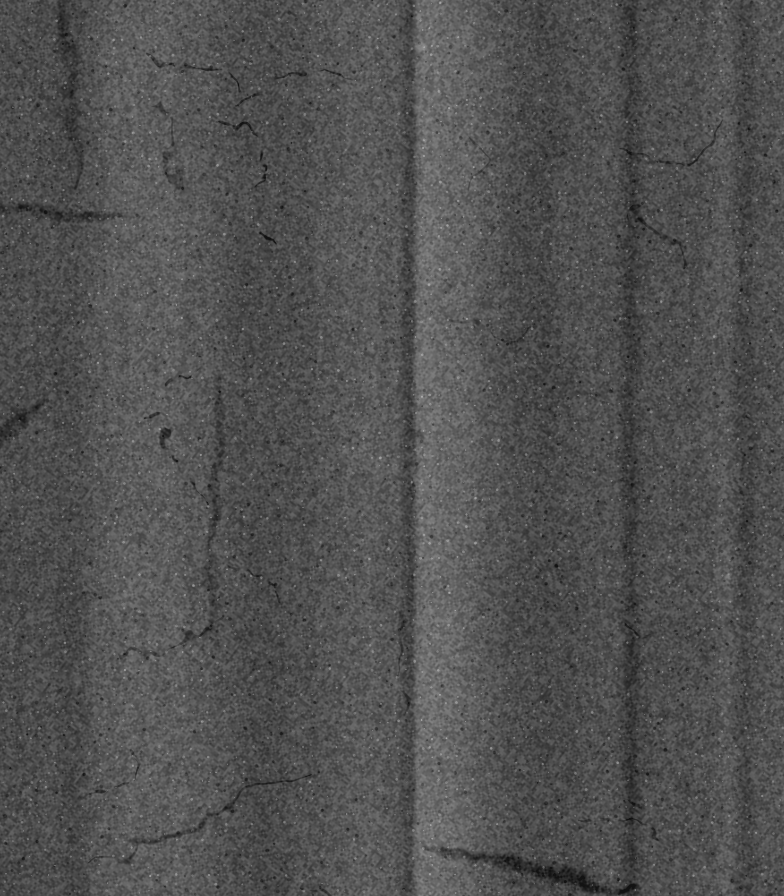
This texture is drawn by a Shadertoy shader. Its source:

```glsl
float hash(vec2 p) {
    vec3 q = fract(p.xyx * vec3(0.1031, 0.1030, 0.0973));
    q += dot(q, q.yzx + 33.33);
    return fract((q.x + q.y) * q.z);
}

float noise(vec2 p) {
    vec2 i = floor(p), f = fract(p);
    f = f * f * (3.0 - 2.0 * f);
    return mix(mix(hash(i), hash(i + vec2(1, 0)), f.x),
               mix(hash(i + vec2(0, 1)), hash(i + 1.0), f.x), f.y);
}

float band(float x, float center, float width) {
    float t = (x - center) / width;
    return exp(-t * t);
}

// Distance to a segment in x, position along it in y
vec2 segment(vec2 p, vec2 a, vec2 b) {
    vec2 pa = p - a, ba = b - a;
    float t = clamp(dot(pa, ba) / dot(ba, ba), 0.0, 1.0);
    return vec2(length(pa - ba * t), t);
}

// Crumbling dark streak that thins towards both ends
float smear(vec2 p, vec2 a, vec2 b, float width) {
    vec2 s = segment(p, a, b);
    float taper = width * (0.3 + 0.7 * sin(3.1416 * s.y));
    return (1.0 - smoothstep(0.15 * taper, taper, s.x)) * (0.35 + 0.65 * noise(p * 190.0));
}

// One jittered round chip per cell
float chips(vec2 p, float scale, float density, float radius) {
    vec2 cell = floor(p * scale);
    vec2 center = 0.25 + 0.5 * vec2(hash(cell + 3.7), hash(cell + 91.3));
    float r = radius * (0.6 + 0.8 * hash(cell + 47.1));
    float cover = 1.0 - smoothstep(0.4 * r, r, length(fract(p * scale) - center));
    return cover * step(hash(cell + 15.9), density) * (0.4 + 0.6 * hash(cell + 63.5));
}

// Vertical light and dark lanes
float lanes(float x) {
    float tone = 0.323;
    tone += 0.045 * band(x, 0.19, 0.08) + 0.03 * band(x, 0.47, 0.05);
    tone += 0.03 * band(x, 0.925, 0.015);
    tone -= 0.03 * band(x, 0.0, 0.06) + 0.05 * band(x, 0.09, 0.03);
    tone -= 0.035 * band(x, 0.34, 0.06) + 0.06 * band(x, 0.522, 0.010);
    tone -= 0.04 * band(x, 0.69, 0.05) + 0.08 * band(x, 0.805, 0.012);
    tone -= 0.02 * band(x, 0.86, 0.10) + 0.06 * band(x, 0.95, 0.012);
    return tone + 0.10 * smoothstep(0.525, 0.534, x) * (1.0 - smoothstep(0.54, 0.66, x));
}

// Scattered forked cracks, one for each cell of a 4 by 5 grid
float cracks(vec2 p, float pixel) {
    float width = 0.0006 + 0.0022 * noise(p * 85.0);
    float dark = 0.0;
    for (int i = 0; i < 20; i++) {
        vec2 cell = vec2(i % 4, i / 4);
        float seed = hash(cell + 7.3);
        vec2 start = (cell + vec2(hash(cell + 21.7), hash(cell + 58.1))) * vec2(0.22, 0.2);
        float angle = seed > 0.72 ? 1.5 + 0.4 * hash(cell + 5.1) : 1.4 * hash(cell + 33.9) - 0.8;
        float size = 0.035 + 0.08 * hash(cell + 72.3);
        vec2 end = start + size * vec2(cos(angle), sin(angle));
        float fork = angle + (seed > 0.4 ? 0.9 : -0.9);
        vec2 tip = end + 0.35 * size * vec2(cos(fork), sin(fork));
        float d = min(segment(p, start, end).x, segment(p, end, tip).x);
        float line = 1.0 - smoothstep(0.4 * width, width + pixel, d);
        dark = max(dark, line * (0.35 + 0.65 * hash(cell + 11.9)));
    }
    return dark * smoothstep(0.2, 0.55, noise(p * 130.0 + 9.0));
}

void mainImage(out vec4 fragColor, in vec2 fragCoord) {
    vec2 p = fragCoord / iResolution.y;
    float x = fragCoord.x / iResolution.x;
    float pixel = 1.0 / iResolution.y;

    // Lanes with fine streaks and blotches
    float tone = lanes(x + 0.003 * (noise(vec2(p.y * 5.0, 2.0)) - 0.5));
    tone += 0.022 * (noise(vec2(p.x * 95.0, p.y * 1.5)) - 0.5);
    tone += 0.020 * (noise(p * 14.0) - 0.5);

    // Rough grain, turned off the pixel axes
    vec2 turned = mat2(0.8, 0.6, -0.6, 0.8) * p + 3.0;
    tone += 0.16 * (noise(turned * 430.0) - 0.5);
    tone += 0.06 * (noise(turned * 190.0 + 40.0) - 0.5);

    // Pale grit, dark pits and a few larger stones
    tone += 0.20 * chips(p, 105.0, 0.32, 0.17);
    tone -= 0.14 * chips(turned, 88.0, 0.30, 0.19);
    vec2 rough = p + 0.008 * (vec2(noise(p * 110.0), noise(p * 110.0 + 31.0)) - 0.5);
    tone += 0.09 * chips(rough, 7.0, 0.10, 0.06);

    // Jagged cracks
    vec2 bend = vec2(noise(p * 28.0), noise(p * 28.0 + 50.0)) - 0.5;
    vec2 jag = vec2(noise(p * 95.0 + 17.0), noise(p * 95.0 + 80.0)) - 0.5;
    vec2 warped = p + 0.030 * bend + 0.009 * jag;
    tone -= 0.19 * cracks(warped, pixel);

    // Long worn streaks
    vec2 worn = p + 0.016 * bend + 0.005 * jag;
    float wear = smear(worn, vec2(0.475, 0.052), vec2(0.71, 0.005), 0.013);
    wear = max(wear, 0.75 * smear(worn, vec2(-0.03, 0.778), vec2(0.13, 0.76), 0.012));
    wear = max(wear, 0.75 * smear(worn, vec2(-0.01, 0.50), vec2(0.045, 0.55), 0.011));
    wear = max(wear, 0.55 * smear(worn, vec2(0.247, 0.583), vec2(0.228, 0.277), 0.010));
    wear = max(wear, 0.55 * smear(worn, vec2(0.07, 1.03), vec2(0.085, 0.80), 0.013));
    wear = max(wear, 0.80 * smear(warped, vec2(0.104, 0.03), vec2(0.34, 0.147), 0.005));
    tone -= 0.21 * wear;

    fragColor = vec4(vec3(clamp(tone, 0.07, 0.85)), 1.0);
}
```
